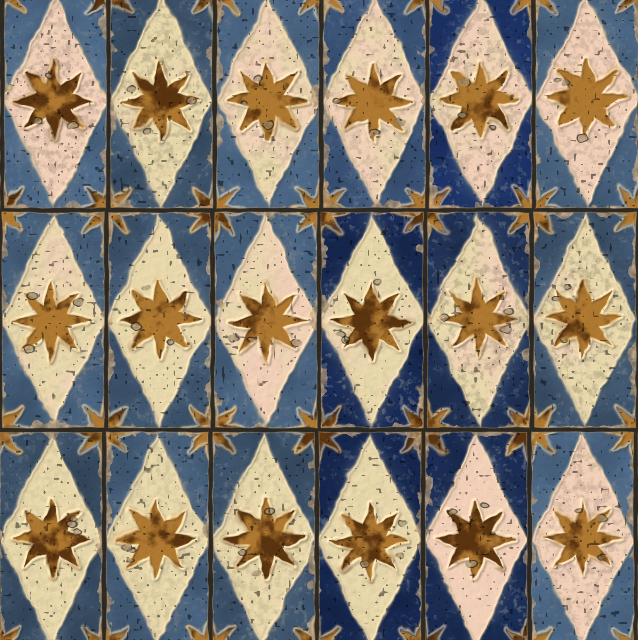
A Shadertoy shader for this pattern:

```glsl
// Worn glazed tiles: cream diamonds with amber eight-point stars on blue, quarter stars at the corners.
#define COLS 6.0
#define PITCH 2.066
#define ROW_SHIFT 0.02
#define STAR_R 0.365
#define CORNER_R 0.285
#define DIAMOND vec2(0.485, 0.985)
#define GROUT 0.013
#define RIDGE 0.015
#define RELIEF 0.24
#define WOBBLE 0.045
#define CHIPS 0.075

const float PI = 3.14159;

float hash(vec2 p) {
    vec3 a = fract(p.xyx * vec3(0.1031, 0.1030, 0.0973));
    a += dot(a, a.yzx + 33.33);
    return fract((a.x + a.y) * a.z);
}

float noise(vec2 p) {
    vec2 i = floor(p), f = fract(p);
    f = f * f * (3.0 - 2.0 * f);
    return mix(mix(hash(i), hash(i + vec2(1, 0)), f.x),
               mix(hash(i + vec2(0, 1)), hash(i + 1.0), f.x), f.y);
}

float fbm(vec2 p) {
    float sum = 0.0, amp = 0.53;
    for (int i = 0; i < 4; i++) {
        sum += amp * noise(p);
        p = mat2(1.6, 1.2, -1.2, 1.6) * p + 7.3;
        amp *= 0.5;
    }
    return sum;
}

// Signed distance to an eight-point star, negative inside
float starDist(vec2 p, float tipR, float innerR) {
    float half_ = PI / 8.0;
    float a = mod(atan(p.y, p.x) + half_, 2.0 * half_) - half_;
    p = length(p) * vec2(cos(a), abs(sin(a))) - vec2(tipR, 0);
    vec2 side = innerR * vec2(cos(half_), sin(half_)) - vec2(tipR, 0);
    float d = length(p - side * clamp(dot(p, side) / dot(side, side), 0.0, 1.0));
    return -sign(side.x * p.y - side.y * p.x) * d;
}

// Distances in one tile: x = diamond, y = stars, z = inset from the tile edge
vec3 tileShape(vec2 q, vec2 id) {
    vec2 w = q + id * 17.3;
    vec2 bend = vec2(noise(w * 6.0), noise(w * 6.0 + 40.0)) - 0.5;
    bend += 0.4 * (vec2(noise(w * 19.0), noise(w * 19.0 + 80.0)) - 0.5);
    vec2 p = q + WOBBLE * bend;
    float diamond = dot(abs(p) - vec2(DIAMOND.x, 0), normalize(DIAMOND.yx));
    vec2 jitter = 0.04 * (vec2(hash(id + 3.1), hash(id + 8.7)) - 0.5);
    float blob = 0.025 * hash(id + 5.5) * noise(w * 5.0);
    float star = starDist(p - jitter, STAR_R, 0.165) - blob;
    vec2 inset = vec2(0.5, 0.5 * PITCH) - abs(q);
    vec2 corner = vec2(0.5, 0.5 * PITCH) - abs(p);
    star = min(star, starDist(corner, CORNER_R, 0.115));
    float edge = min(inset.x, inset.y) - 0.014 * noise(w * 9.0);
    return vec3(diamond, star, edge);
}

float ridge(float d) { return exp(-d * d / (RIDGE * RIDGE)); }

float surfaceHeight(vec2 q, vec2 id) {
    vec3 s = tileShape(q, id);
    return 0.7 * ridge(s.x) + ridge(s.y - 0.012) + 0.35 * fbm((q + id * 5.0) * 22.0);
}

void mainImage(out vec4 fragColor, in vec2 fragCoord) {
    // Tile grid, one unit per tile width
    vec2 u = (fragCoord - vec2(0, 0.5 * iResolution.y)) * COLS / iResolution.x;
    float row = floor(u.y / PITCH + 0.5);
    u.x -= row * ROW_SHIFT;
    vec2 id = vec2(floor(u.x), row);
    vec2 q = vec2(fract(u.x) - 0.5, u.y - row * PITCH);
    vec2 w = q + id * 13.7;
    float px = 0.8 * COLS / iResolution.x;
    vec3 s = tileShape(q, id);
    float cloud = fbm(w * 3.0), grain = fbm(w * 24.0);
    float inDiamond = smoothstep(px, -px, s.x), inStar = smoothstep(px, -px, s.y);

    // Blue glaze, deeper in the columns right of centre, thin and grey in patches
    float deep = exp(-0.6 * (id.x - 3.5) * (id.x - 3.5)) * (0.5 + 0.7 * hash(id + 2.0));
    vec3 blue = mix(vec3(0.27, 0.37, 0.48), vec3(0.10, 0.18, 0.37), smoothstep(0.35, 0.8, deep));
    blue *= 0.78 + 0.28 * hash(id + 9.0) + 0.3 * (cloud - 0.4);
    float thin = 0.55 * exp(-max(s.x, 0.0) * 22.0) + 0.5 * smoothstep(0.55, 0.78, grain);
    blue = mix(blue, vec3(0.46, 0.50, 0.53), thin * smoothstep(0.3, 0.65, cloud));

    // Cream glaze, from yellowish to pink, with soiled patches
    float pink = hash(id + 6.0) + cloud - 0.5;
    vec3 cream = mix(vec3(0.88, 0.82, 0.65), vec3(0.92, 0.79, 0.70), smoothstep(0.2, 0.8, pink));
    cream *= 1.03 - 0.16 * hash(id + 1.4) * smoothstep(0.4, 0.75, grain);
    vec3 col = mix(blue, cream, inDiamond);

    // Amber glaze with brown pools and a stain that bleeds past the ridge
    float pool = fbm(w * 7.0 + 20.0) + 0.35 * (hash(id + 4.0) - 0.5);
    vec3 amber = mix(vec3(0.68, 0.47, 0.19), vec3(0.35, 0.20, 0.06), smoothstep(0.38, 0.68, pool));
    float bleed = smoothstep(0.05, 0.0, s.y) * smoothstep(0.5, 0.75, noise(w * 8.0));
    col = mix(col, amber, max(inStar, 0.75 * bleed));

    // Raised cream outlines and light from the upper left
    col = mix(col, vec3(0.87, 0.78, 0.62), 0.55 * max(ridge(s.x), ridge(s.y - 0.016)));
    float lit = surfaceHeight(q, id) - surfaceHeight(q + vec2(-0.013, 0.013), id);
    col *= 1.0 + RELIEF * clamp(lit, -1.6, 0.6);

    // Oval kiln scars around the star
    for (int i = 0; i < 3; i++) {
        vec2 k = id + float(i) * 11.3;
        float a = 2.0 * PI * hash(k + 0.7);
        vec2 r = q - mix(0.22, 0.36, hash(k + 2.9)) * vec2(cos(a), sin(a));
        r += 0.02 * (noise(w * 25.0) - 0.5);
        float scar = length(r * vec2(0.8, 1.15)) - mix(0.022, 0.045, hash(k + 5.1));
        col = mix(col, vec3(0.62, 0.54, 0.42) * (0.7 + 0.6 * grain), 0.7 * smoothstep(px, -px, scar));
        col *= 1.0 - 0.55 * smoothstep(0.012, 0.0, abs(scar)) * smoothstep(0.2, 0.6, noise(w * 14.0));
    }

    // Pinholes, chipped clay rims and dark joints
    col *= 1.0 - 0.45 * smoothstep(0.83, 0.93, noise(w * 31.0));
    float chip = s.z - CHIPS * smoothstep(0.48, 0.85, fbm(w * 6.0 + 50.0)) - 0.018;
    col = mix(col, vec3(0.74, 0.63, 0.49) * (0.6 + 0.7 * grain), 0.75 * smoothstep(px, -px, chip));
    col = mix(col, vec3(0.13, 0.12, 0.10), 0.9 * smoothstep(px, -px, s.z - GROUT));
    fragColor = vec4(clamp(col, 0.0, 1.0), 1.0);
}
```
